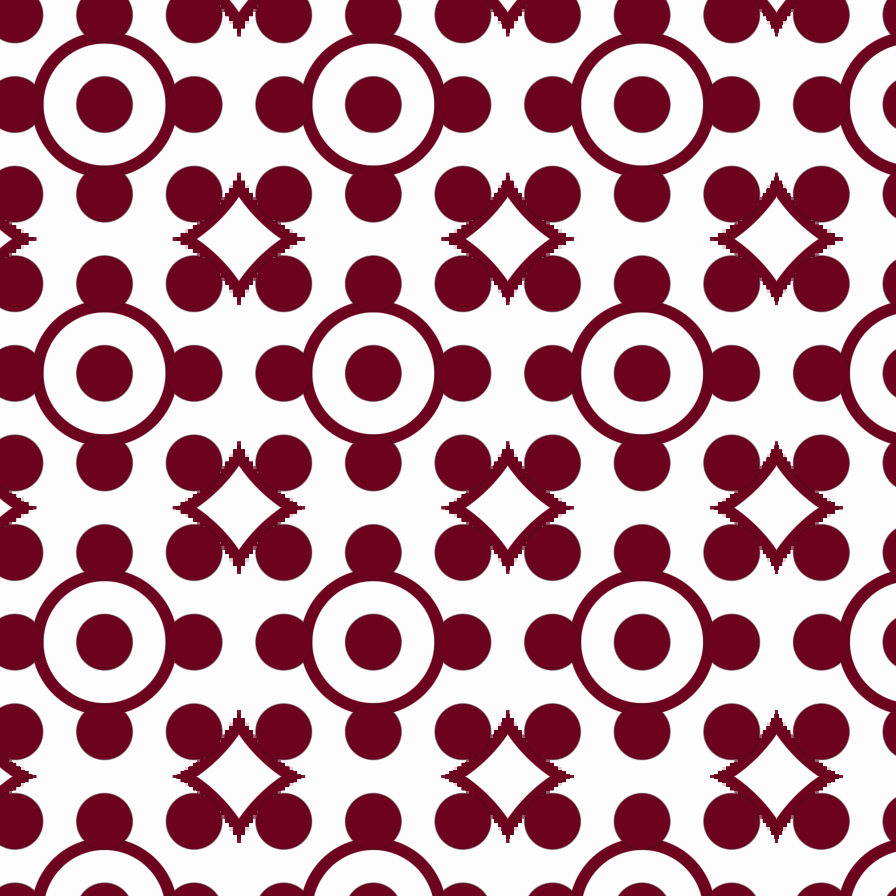
This pattern is drawn by a WebGL 2 fragment shader. Its source:

```glsl
#version 300 es
precision highp float;
// Geometric tile: a fine lattice of dots, with a ring around every third dot
// and a concave four-pointed star, cut by arcs about the rings, between them.
// Star tips have stepped outer edges; dots carry a faint dark outline.

uniform vec2 u_resolution;
out vec4 fragColor;

const vec3 PAPER = vec3(0.992, 0.992, 0.992);
const vec3 MAROON = vec3(0.425, 0.008, 0.118);
const vec3 OUTLINE = vec3(0.12, 0.10, 0.11);

const float TILE = 0.3;                     // ring to ring
const float DOT_PITCH = TILE / 3.0;
const vec2 RING_CENTER = vec2(0.11667, 0.28333);
const float DOT_RADIUS = 0.0313;
const float RING_RADIUS = 0.0748;
const float LINE_WIDTH = 0.0135;
const float STAR_ARC_OUTER = 0.1685;        // arc at the star's outer edge
const float STAR_ARC_INNER = 0.1820;        // arc at the star's white core
const float STEP_SIZE = 0.0045;             // stair size on the star tips
const float OUTLINE_WIDTH = 0.0013;
const float OUTLINE_OPACITY = 0.35;

// Offset from the nearest point of a square lattice
vec2 latticeOffset(vec2 p, float pitch) {
    return (fract(p / pitch + 0.5) - 0.5) * pitch;
}

// Coverage of the region where the distance is negative
float fill(float dist, float pixel) {
    return 1.0 - smoothstep(-0.8 * pixel, 0.8 * pixel, dist);
}

// Round to stair steps, with each riser softened over about a pixel
vec2 stairs(vec2 p, float pixel) {
    vec2 s = p / STEP_SIZE;
    float riser = min(0.5 * pixel / STEP_SIZE, 0.49);
    return STEP_SIZE * (floor(s) + smoothstep(0.5 - riser, 0.5 + riser, fract(s)));
}

void main() {
    float canvas = min(u_resolution.x, u_resolution.y);
    float pixel = 1.0 / canvas;
    vec2 p = gl_FragCoord.xy / canvas - RING_CENTER;

    vec2 fromRing = latticeOffset(p, TILE);
    float ringDist = length(fromRing);
    float dotDist = length(latticeOffset(p, DOT_PITCH)) - DOT_RADIUS;

    // Ring
    float ring = fill(abs(ringDist - RING_RADIUS) - 0.5 * LINE_WIDTH, pixel);

    // Star: stepped outside, smooth inside
    vec2 fromStar = 0.5 * TILE - abs(fromRing);
    float steppedDist = length(0.5 * TILE - stairs(fromStar, pixel));
    float star = fill(STAR_ARC_OUTER - steppedDist, pixel)
               * fill(ringDist - STAR_ARC_INNER, pixel);

    // Ink, then the faint outline of the dots above it
    float ink = max(max(ring, star), fill(dotDist, pixel));
    vec3 color = mix(PAPER, MAROON, ink);
    float outline = fill(abs(dotDist) - 0.5 * OUTLINE_WIDTH, pixel);
    color = mix(color, OUTLINE, outline * OUTLINE_OPACITY);

    fragColor = vec4(color, 1.0);
}
```
